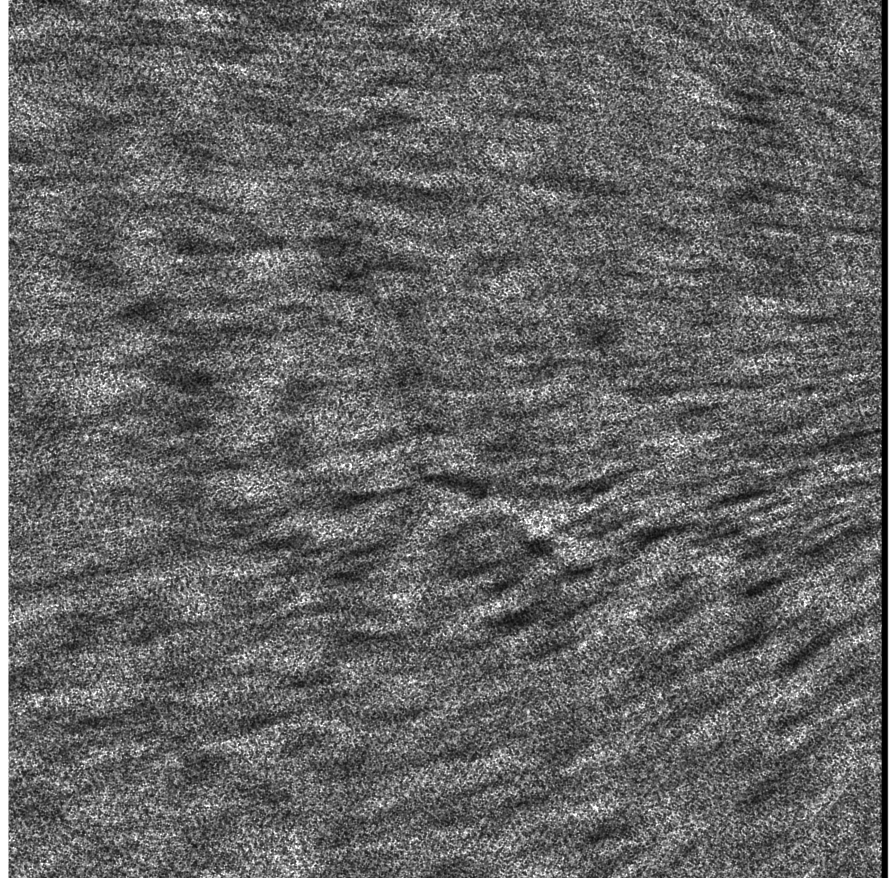
Write a Shadertoy shader that draws this texture.

```glsl
// Grainy grey seismic section: thin broken layers that bend along a dip field,
// cut by a falling fault, with a wavy belt at the right and thin page margins.
// Stretched gradient noise makes the layers, fine value noise makes the speckle.

#define MEAN_GREY 0.395
#define LAYER_CONTRAST 0.28
#define FAULT_CONTRAST 0.19
#define WAVE_CONTRAST 0.10
#define GRAIN_CONTRAST 0.345
#define GRAIN_SKEW 0.10
#define GRAIN_CELLS 490.0
#define WAVE_SPACING 0.021
#define LEFT_MARGIN 0.0095
#define RIGHT_RULE 0.984
#define RIGHT_MARGIN 0.991

float hash(vec2 p) {
    return fract(sin(dot(p, vec2(127.1, 311.7))) * 43758.5453);
}

vec2 fade(vec2 f) { return f * f * (3.0 - 2.0 * f); }

float valueNoise(vec2 p) {
    vec2 i = floor(p), f = fade(fract(p));
    return mix(mix(hash(i), hash(i + vec2(1, 0)), f.x),
               mix(hash(i + vec2(0, 1)), hash(i + vec2(1, 1)), f.x), f.y);
}

float slopeAt(vec2 cell, vec2 offset) {
    float angle = 6.2832 * hash(cell);
    return dot(vec2(cos(angle), sin(angle)), offset);
}

float gradientNoise(vec2 p) {
    vec2 i = floor(p), f = fract(p), u = fade(f);
    vec2 r = vec2(1, 0), t = vec2(0, 1), rt = vec2(1, 1);
    return mix(mix(slopeAt(i, f), slopeAt(i + r, f - r), u.x),
               mix(slopeAt(i + t, f - t), slopeAt(i + rt, f - rt), u.x), u.y);
}

// Soft stroke along the segment from a to b
float stroke(vec2 p, vec2 a, vec2 b, float width) {
    vec2 d = b - a;
    float along = clamp(dot(p - a, d) / dot(d, d), 0.0, 1.0);
    float dist = length(p - a - d * along) / width;
    return exp(-dist * dist);
}

// Straightens the dipping layers: rising below, falling at the upper right
vec2 layerCoords(vec2 p) {
    float low = 1.0 - smoothstep(0.35, 0.72, p.y);
    float high = smoothstep(0.55, 0.95, p.y);
    float lift = 0.21 * (p.x - 0.4) + 0.08 * smoothstep(0.5, 1.0, p.x);
    lift = low * (lift + 0.03 * smoothstep(0.84, 1.0, p.x));
    lift -= high * (0.06 * p.x + 0.5 * max(p.x - 0.66, 0.0));
    lift += 0.014 * gradientNoise(p * 5.0 + 3.7) + 0.012 * gradientNoise(p * 13.0);
    return vec2(p.x, p.y - lift);
}

// Streaks in four sizes, the coarsest one faint
float layers(vec2 q) {
    float sum = 0.0;
    vec2 cells = vec2(6.5, 20.0);
    for (int k = 0; k < 4; k++) {
        float weight = k == 0 ? 0.2 : (k == 3 ? 0.45 : 0.8);
        sum += weight * gradientNoise(q * cells + 17.3 * float(k));
        cells *= vec2(1.65, 1.75);
    }
    return sum;
}

// Bright and dark reflections beside the fault, with ragged outlines
float faults(vec2 p) {
    p += 0.010 * vec2(gradientNoise(p * 28.0), gradientNoise(p * 28.0 + 50.0));
    float bright = stroke(p, vec2(0.55, 0.425), vec2(0.65, 0.36), 0.008)
        + 0.6 * stroke(p, vec2(0.45, 0.495), vec2(0.53, 0.475), 0.010)
        + stroke(p, vec2(0.69, 0.297), vec2(0.755, 0.318), 0.008)
        + 0.7 * stroke(p, vec2(0.02, 0.195), vec2(0.08, 0.205), 0.010)
        + 0.6 * stroke(p, vec2(0.25, 0.79), vec2(0.30, 0.735), 0.010)
        + 0.6 * stroke(p, vec2(0.48, 0.61), vec2(0.56, 0.605), 0.006);
    float dark = stroke(p, vec2(0.47, 0.453), vec2(0.54, 0.43), 0.009)
        + stroke(p, vec2(0.59, 0.375), vec2(0.65, 0.342), 0.008)
        + 0.6 * stroke(p, vec2(0.56, 0.167), vec2(0.70, 0.264), 0.008)
        + 0.7 * stroke(p, vec2(0.66, 0.373), vec2(0.83, 0.392), 0.008)
        + 0.6 * stroke(p, vec2(0.20, 0.703), vec2(0.31, 0.707), 0.008)
        + 0.5 * stroke(p, vec2(0.37, 0.69), vec2(0.46, 0.61), 0.008)
        + 0.6 * stroke(p, vec2(0.04, 0.26), vec2(0.20, 0.32), 0.007);
    return (bright - dark) * (0.5 + 0.9 * valueNoise(p * 30.0));
}

// Speckle with zero mean and about unit spread, on two turned lattices
float grain(vec2 p) {
    vec2 a = mat2(0.8, 0.6, -0.6, 0.8) * p * GRAIN_CELLS;
    vec2 b = mat2(0.92, -0.39, 0.39, 0.92) * p * GRAIN_CELLS * 1.13;
    float g = (valueNoise(a) + valueNoise(b + 91.0) - 1.0) / 0.30;
    return g + GRAIN_SKEW * (g * g - 1.0);
}

void mainImage(out vec4 fragColor, in vec2 fragCoord) {
    vec2 p = fragCoord / iResolution.x;
    float pixel = 1.0 / iResolution.x;
    vec2 q = layerCoords(p);

    // Layers, strongest in a belt running to the right
    float belt = stroke(p, vec2(0.45, 0.36), vec2(1.0, 0.44), 0.15);
    float strength = 0.65 + 0.5 * valueNoise(p * 6.0) + 0.4 * belt;
    float grey = MEAN_GREY + LAYER_CONTRAST * strength * layers(q);

    // Parallel wavy reflections
    float waveMask = stroke(p, vec2(0.84, 0.40), vec2(1.0, 0.49), 0.05);
    grey += WAVE_CONTRAST * waveMask * sin(6.2832 * q.y / WAVE_SPACING);
    grey += FAULT_CONTRAST * faults(p);

    // Speckle scales with the tone beneath it
    grey = clamp(max(grey, 0.12) * (1.0 + GRAIN_CONTRAST * grain(p)), 0.0, 1.0);

    // White margins, with a black rule at the right
    grey = mix(1.0, grey, smoothstep(-pixel, pixel, p.x - LEFT_MARGIN));
    grey *= 1.0 - smoothstep(-pixel, pixel, p.x - RIGHT_RULE);
    grey = mix(grey, 1.0, smoothstep(-pixel, pixel, p.x - RIGHT_MARGIN));
    fragColor = vec4(vec3(grey), 1.0);
}
```
